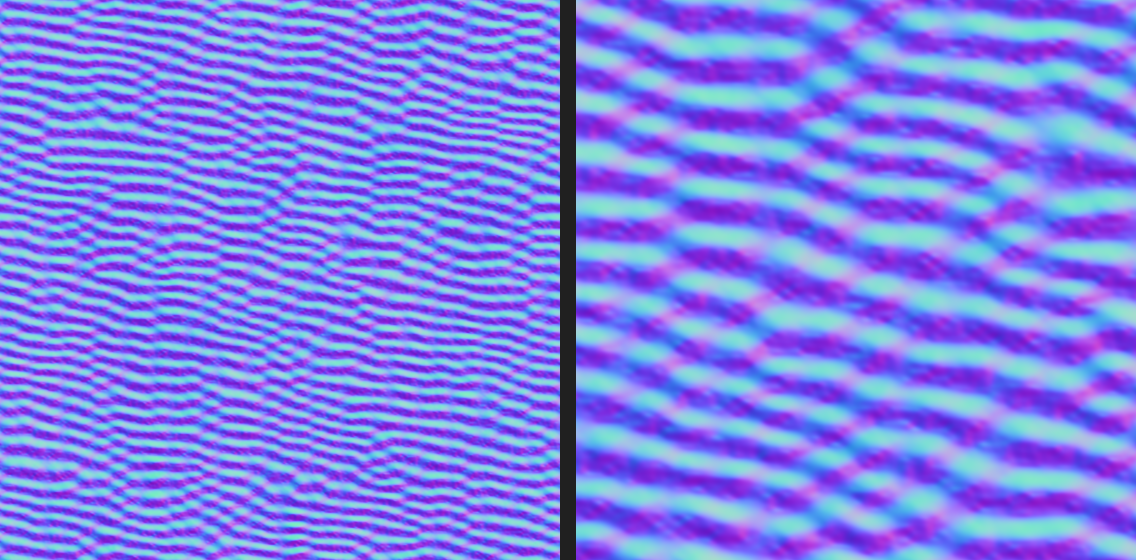
Left: the whole. Right: its middle third, enlarged.
Write a Shadertoy shader that draws this texture map.

```glsl
// Tiling normal map of wind-rippled, pebbled ground. Narrow columns of ripples
// slide against each other, so crests link into short tilted rows of bumps;
// the slopes of their soft sum, plus fine grit, are encoded as a normal.

const float TAU = 6.2831853;
const float COLUMNS = 36.0;
const float ROWS = 35.0;
const float DROP = 8.0;   // rows that the ripples sink across the tile

float hash(vec2 p) {
    vec3 q = fract(p.xyx * 0.1031);
    q += dot(q, q.yzx + 33.33);
    return fract((q.x + q.y) * q.z);
}

// Smooth value noise in -1..1 that wraps after a whole number of cells
float wrapNoise(vec2 p, vec2 cells, float seed) {
    vec2 g = p * cells;
    vec2 i = floor(g);
    vec2 f = g - i;
    f = f * f * (3.0 - 2.0 * f);
    vec2 a = mod(i, cells) + seed;
    vec2 b = mod(i + 1.0, cells) + seed;
    float low = mix(hash(a), hash(vec2(b.x, a.y)), f.x);
    float high = mix(hash(vec2(a.x, b.y)), hash(b), f.x);
    return 2.0 * mix(low, high, f.y) - 1.0;
}

// How far the rows of a column slide, in rows
float rowShift(vec2 p) {
    return 0.45 * wrapNoise(p, vec2(9, 7), 3.0)
         + 0.36 * wrapNoise(p, vec2(18, 11), 71.0)
         + 0.18 * wrapNoise(p, vec2(COLUMNS, 15), 113.0);
}

// Slopes of the rippled columns, weighted by a bell across each one
vec2 reliefSlope(vec2 p) {
    float x = p.x * COLUMNS;
    vec2 slope = vec2(0.0);
    for (int k = -2; k <= 2; k++) {
        float column = floor(x) + float(k);
        vec2 c = vec2(column / COLUMNS, p.y);
        float d = x - column - 0.5 - 0.22 * wrapNoise(c, vec2(COLUMNS, 17), 29.0);
        float bell = exp(-3.5 * d * d);
        float t = TAU * (ROWS * p.y + DROP * c.x + rowShift(c));
        float rise = sin(t) - 0.04 * sin(2.0 * t) + 0.45;
        slope.x -= 7.0 * d * bell * rise / TAU;
        slope.y += bell * (cos(t) - 0.08 * cos(2.0 * t));
    }
    return slope * vec2(1.25, 1.08);
}

float grit(vec2 p) {
    return wrapNoise(p, vec2(170, 230), 13.0) + 0.5 * wrapNoise(p, vec2(110, 150), 59.0);
}

void mainImage(out vec4 fragColor, in vec2 fragCoord) {
    vec2 p = fragCoord / iResolution.xy;
    vec2 slope = reliefSlope(p);

    // Gentle swell under the ripples
    slope += 0.1 * vec2(wrapNoise(p, vec2(14, 12), 7.0), wrapNoise(p, vec2(12, 13), 47.0));

    // Grit gathers on the faces that look down
    vec2 d = vec2(0.0015, 0.0);
    vec2 rough = vec2(grit(p + d.xy) - grit(p - d.xy),
                      grit(p + d.yx) - grit(p - d.yx));
    slope += rough * mix(0.07, 0.3, smoothstep(-0.3, 0.6, slope.y));

    vec3 normal = normalize(vec3(-slope, 1.0));
    fragColor = vec4(0.5 + 0.5 * normal, 1.0);
}
```
